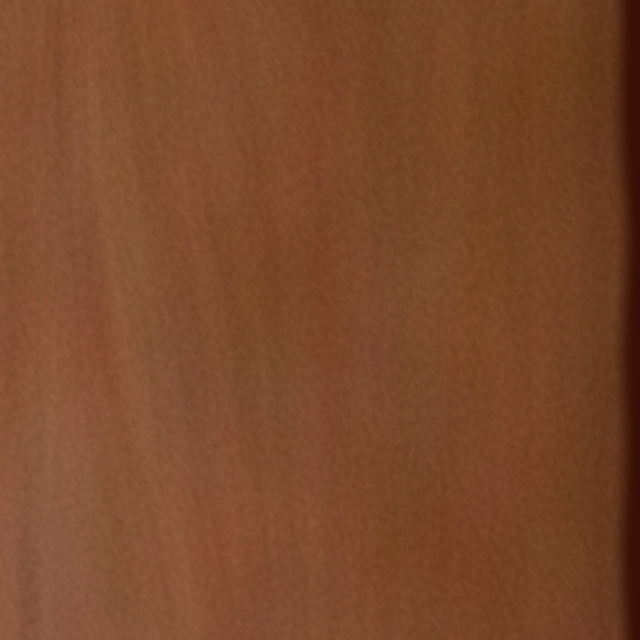
Give the GLSL for this texture, as a WebGL 1 fragment shader.

```glsl
precision highp float;
// Smooth reddish-brown wood: a soft light falloff from left to right, faint
// leaning vertical streaks, broad colour blotches and fine mottled grain,
// ending in a dark blurred seam along the right side.
uniform vec2 u_resolution;

vec2 randomGradient(vec2 cell) {
  vec3 p = fract(cell.xyx * vec3(0.1031, 0.1030, 0.0973));
  p += dot(p, p.yzx + 33.33);
  float angle = 6.2832 * fract((p.x + p.y) * p.z);
  return vec2(cos(angle), sin(angle));
}

// Gradient noise, roughly -0.7 to 0.7.
float noise(vec2 p) {
  vec2 i = floor(p);
  vec2 f = p - i;
  vec2 w = f * f * f * (f * (f * 6.0 - 15.0) + 10.0);
  float a = dot(randomGradient(i), f);
  float b = dot(randomGradient(i + vec2(1.0, 0.0)), f - vec2(1.0, 0.0));
  float c = dot(randomGradient(i + vec2(0.0, 1.0)), f - vec2(0.0, 1.0));
  float d = dot(randomGradient(i + vec2(1.0, 1.0)), f - vec2(1.0, 1.0));
  return mix(mix(a, b, w.x), mix(c, d, w.x), w.y);
}

float fbm(vec2 p) {
  float sum = 0.0;
  float amplitude = 1.0;
  for (int octave = 0; octave < 3; octave++) {
    sum += amplitude * noise(p);
    p = p * 2.03 + 17.3;
    amplitude *= 0.5;
  }
  return sum;
}

// Long vertical fibres that lean to the right on their way down.
float streaks(vec2 uv) {
  float lean = 0.17 * smoothstep(0.06, 0.2, uv.x) * (1.0 - smoothstep(0.3, 0.6, uv.x));
  float x = uv.x + lean * (uv.y - 0.5) + 0.012 * noise(uv * vec2(3.0, 2.5));
  float wide = noise(vec2(x * 13.0, uv.y * 0.9) + 5.0);
  float medium = noise(vec2(x * 29.0, uv.y * 1.8) + 41.0);
  float thin = noise(vec2(x * 62.0, uv.y * 4.0) + 83.0);
  return wide + 0.8 * medium + 0.5 * thin;
}

// Fine mottling, tilted a little and softly blurred.
float grain(vec2 uv) {
  vec2 p = mat2(0.9, -0.44, 0.44, 0.9) * uv;
  float coarse = noise(p * vec2(95.0, 68.0) + 11.0);
  float fine = noise(p * vec2(185.0, 125.0) + 59.0);
  return coarse + 0.8 * fine;
}

void main() {
  vec2 uv = gl_FragCoord.xy / u_resolution;

  // Light falloff, rosier toward the lower left.
  vec3 paleWood = mix(vec3(0.552, 0.352, 0.255), vec3(0.530, 0.325, 0.200), uv.y);
  vec3 deepWood = mix(vec3(0.462, 0.260, 0.148), vec3(0.452, 0.262, 0.135), uv.y);
  vec3 color = mix(paleWood, deepWood, smoothstep(-0.1, 0.95, uv.x));

  // Streaks fade into blotches away from the left side.
  float streakStrength = mix(0.036, 0.015, smoothstep(0.2, 0.65, uv.x));
  float blotch = fbm(uv * vec2(4.5, 3.0) + 23.0);
  float tone = streakStrength * streaks(uv) + 0.028 * blotch;
  color += tone * vec3(1.0, 0.92, 0.8);

  // Slow drifts toward red, olive and violet.
  float redDrift = fbm(uv * vec2(7.0, 3.5) + 71.0);
  float violetDrift = fbm(uv * vec2(6.0, 4.0) + 131.0);
  color += redDrift * vec3(0.014, -0.014, -0.004);
  color += violetDrift * vec3(-0.004, -0.004, 0.026);

  // Grain with a slight variation in hue.
  color += 0.031 * grain(uv) * vec3(1.0, 0.9, 0.8);
  color += 0.012 * noise(uv * vec2(70.0, 55.0) + 7.0) * vec3(0.6, -0.6, 0.5);

  // Shaded shoulder and dark seam at the right.
  float edge = uv.x + 0.012 * noise(vec2(3.0, uv.y * 4.0)) + 0.006 * (uv.y - 0.5);
  color *= 1.0 - 0.13 * smoothstep(0.84, 0.965, edge);
  color = mix(color, vec3(0.215, 0.060, 0.022), smoothstep(0.955, 0.993, edge));

  gl_FragColor = vec4(clamp(color, 0.0, 1.0), 1.0);
}
```
